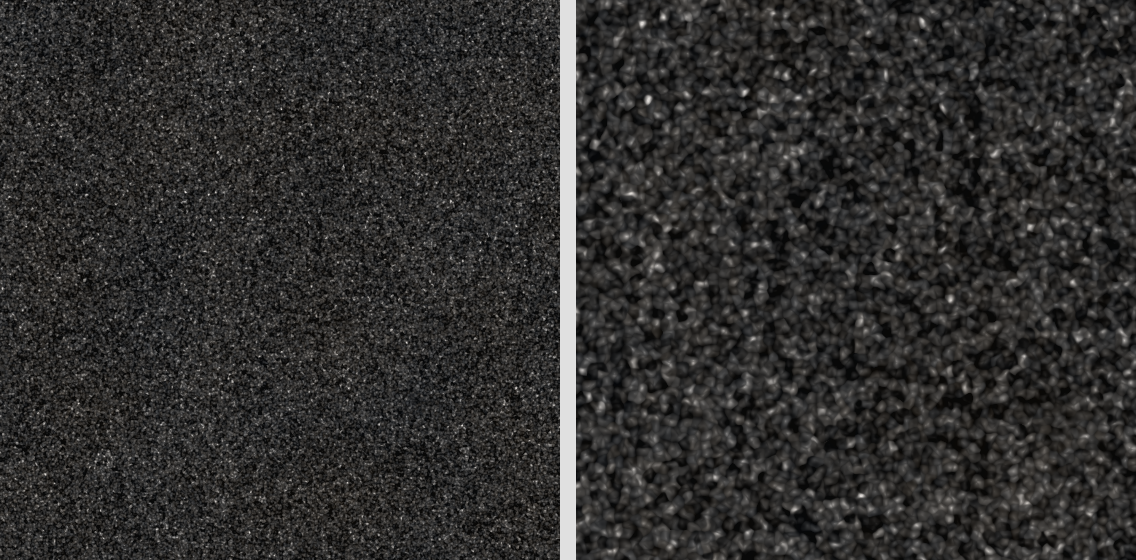
Left: the whole. Right: its middle third, enlarged.
This texture is drawn by a three.js fragment shader. Its source:

```glsl
// Dark asphalt: fine, tightly packed mineral grains with black gaps and pale flecks.
varying vec2 vUv;

#define GRAINS 208.0          // grains across the canvas
#define GRAIN_SOFTNESS 0.12   // blend width between neighbouring grains
#define GRAIN_STRETCH 0.5     // elongation of single grains
#define GRAIN_TONE 0.86       // brightness spread between grains
#define GAP_DEPTH 2.7         // darkening towards grain borders
#define GRIT 1.5              // strength of the finest roughness
#define MOTTLE 0.3            // strength of broad light and dark areas
#define BASE_TONE 0.171       // middle brightness
#define CONTRAST 0.09         // brightness step per unit of relief
#define FLECK_GAIN 0.062      // extra brightness of the palest grains
#define TINT 0.010            // warm and cool variation
#define STONE_HUE vec3(1.02, 1.0, 0.98)

vec3 hash3(vec2 cell) {
  vec3 p = fract(cell.xyx * vec3(0.1031, 0.1030, 0.0973));
  p += dot(p, p.yxz + 33.33);
  return fract((p.xxy + p.yzz) * p.zyx);
}

float cornerSlope(vec2 corner, vec2 offset) {
  float angle = 6.2832 * hash3(corner + 17.0).x;
  return dot(vec2(cos(angle), sin(angle)), offset);
}

float gradientNoise(vec2 p) {
  vec2 i = floor(p), f = fract(p);
  vec2 u = f * f * f * (f * (f * 6.0 - 15.0) + 10.0);
  vec2 e = vec2(1.0, 0.0);
  float low = mix(cornerSlope(i, f), cornerSlope(i + e.xy, f - e.xy), u.x);
  float high = mix(cornerSlope(i + e.yx, f - e.yx), cornerSlope(i + e.xx, f - e.xx), u.x);
  return mix(low, high, u.y);
}

// Soft cellular grains: x = tone, y = distance to nearest centre, z = tint
vec3 grainField(vec2 p) {
  vec2 home = floor(p);
  vec2 blended = vec2(0.0);
  float total = 0.0, nearest = 4.0;
  for (int y = -1; y <= 1; y++) {
    for (int x = -1; x <= 1; x++) {
      vec2 cell = home + vec2(float(x), float(y));
      vec3 place = hash3(cell);
      vec3 look = hash3(cell + 413.0);
      vec2 toCentre = cell + place.xy - p;
      float angle = 6.2832 * place.z;
      float along = dot(toCentre, vec2(cos(angle), sin(angle)));
      float dist2 = dot(toCentre, toCentre) - GRAIN_STRETCH * along * along;
      float weight = exp(-dist2 / GRAIN_SOFTNESS);
      float tone = 2.0 * (look.x + look.y + look.z - 1.5);
      blended += weight * vec2(tone, look.x - look.y);
      total += weight;
      nearest = min(nearest, dist2);
    }
  }
  blended /= max(total, 1e-6);
  return vec3(blended.x, sqrt(nearest), blended.y);
}

void main() {
  // Broad wear: uneven tone, scuffed spots and slow colour drift
  float broad = gradientNoise(vUv * 5.0 + 3.7) + 0.8 * gradientNoise(vUv * 19.0 + 9.1);
  float scuff = smoothstep(0.3, 0.6, gradientNoise(vUv * 15.0 + 41.3));
  float drift = gradientNoise(vUv * 6.0 + 71.9);

  // Bend the grain grid so that the stones are irregular and angular
  vec2 p = vUv * GRAINS;
  vec2 bend = vec2(gradientNoise(p * 0.9 + 23.1), gradientNoise(p * 0.9 + 87.6));

  // Grain relief: stone tone, dark joints and fine grit
  vec3 grain = grainField(p + 0.4 * bend);
  float relief = GRAIN_TONE * grain.x + GAP_DEPTH * (0.36 - grain.y);
  relief += GRIT * gradientNoise(p * 1.1 + 5.3);
  relief = relief * (1.0 - 0.25 * scuff) + MOTTLE * broad;

  // Tone curve with a long bright tail for the flecks
  float fleck = max(relief - 0.9, 0.0);
  float tone = BASE_TONE + CONTRAST * relief + FLECK_GAIN * fleck * fleck;
  tone = clamp(tone, 0.03, 0.85);

  // Near-neutral colour, slightly warm or cool by grain and area
  vec3 color = tone * STONE_HUE + TINT * (grain.z + drift) * vec3(1.0, 0.1, -1.0);
  gl_FragColor = vec4(clamp(color, 0.0, 1.0), 1.0);
}
```
